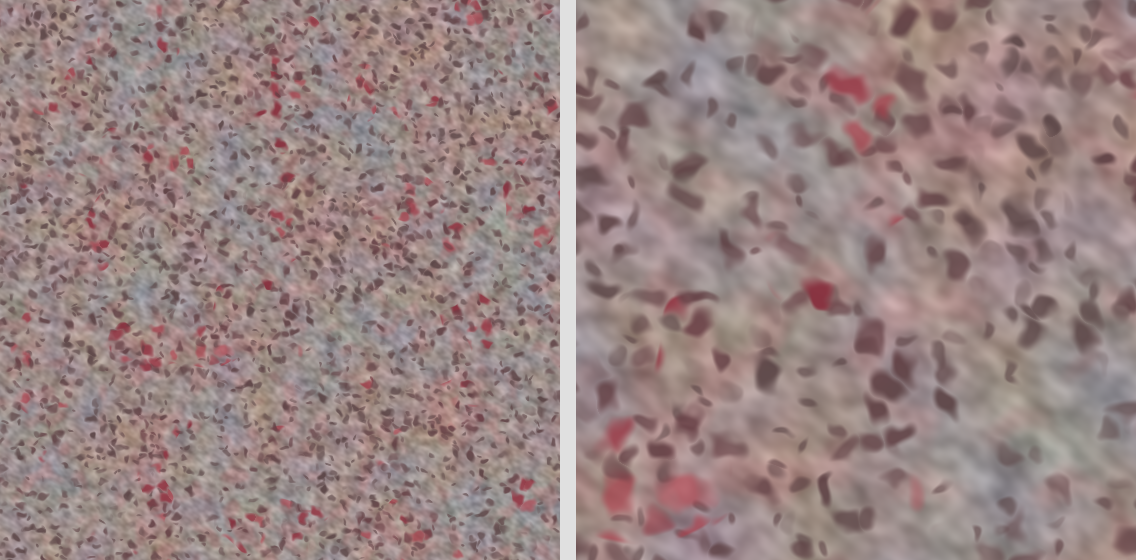
Left: the whole. Right: its middle third, enlarged.
Give the GLSL for this texture, as a WebGL 1 fragment shader.

```glsl
precision highp float;
// Speckled stone: a soft grey-pink ground of layered gradient noise, strewn
// with small dark grains and clustered red flecks. Grains are warped ellipses
// placed by a jittered grid, denser or sparser as broad noise fields dictate.

uniform vec2 u_resolution;

const vec3 GROUND = vec3(0.622, 0.562, 0.552);
const vec3 PINK = vec3(0.665, 0.490, 0.490);
const vec3 BROWN = vec3(0.350, 0.265, 0.270);
const vec3 WINE = vec3(0.440, 0.235, 0.270);
const vec3 RED = vec3(0.720, 0.260, 0.310);
const vec3 DEEP_RED = vec3(0.530, 0.190, 0.245);
const vec3 COOL_SHIFT = vec3(-0.070, 0.022, 0.040);
const vec3 YELLOW_SHIFT = vec3(0.020, 0.015, -0.045);

const float DARK_CELLS = 46.0;     // grid cells across the canvas
const float FINE_CELLS = 72.0;
const float RED_CELLS = 33.0;
const float DARK_DENSITY = 0.40;   // chance of a grain per cell
const float FINE_DENSITY = 0.20;
const float RED_DENSITY = 0.60;
const float TONE_CONTRAST = 0.27;
const float SLANT = -0.6;          // prevailing grain direction, radians
const float SLANT_SPREAD = 2.4;
const float WARP = 0.007;          // raggedness of the grain outlines

vec2 hash2(vec2 p) {
  vec3 q = fract(p.xyx * vec3(0.1031, 0.1030, 0.0973));
  q += dot(q, q.yzx + 33.33);
  return fract((q.xx + q.yz) * q.zy);
}

vec2 direction(float angle) {
  return vec2(cos(angle), sin(angle));
}

float cornerSlope(vec2 cell, vec2 offset) {
  return dot(direction(6.2832 * hash2(cell + 57.0).x), offset);
}

// Gradient noise, roughly -0.7 to 0.7
float noise(vec2 p) {
  vec2 i = floor(p);
  vec2 f = p - i;
  vec2 e = vec2(1.0, 0.0);
  vec2 w = f * f * f * (f * (f * 6.0 - 15.0) + 10.0);
  float low = mix(cornerSlope(i, f), cornerSlope(i + e, f - e), w.x);
  float high = mix(cornerSlope(i + e.yx, f - e.yx), cornerSlope(i + 1.0, f - 1.0), w.x);
  return mix(low, high, w.y);
}

// Scattered ellipses: x is the coverage, y a random value of the grain
vec2 grains(vec2 p, float density, float seed) {
  vec2 home = floor(p);
  vec2 best = vec2(0.0);
  for (int y = -1; y <= 1; y++) {
    for (int x = -1; x <= 1; x++) {
      vec2 cell = home + vec2(float(x), float(y));
      vec2 place = hash2(cell + seed);
      vec2 look = hash2(cell + seed + 131.0);
      vec2 shape = hash2(cell + seed + 277.0);
      vec2 d = p - cell - 0.1 - 0.8 * place;
      vec2 axis = direction(SLANT + SLANT_SPREAD * (shape.x - 0.5));
      vec2 radii = vec2(0.50, 0.31) * mix(0.70, 1.20, shape.y);
      vec2 local = vec2(dot(d, axis), dot(d, vec2(-axis.y, axis.x))) / radii;
      float cover = 1.0 - smoothstep(0.40, 1.20, length(local));
      cover *= smoothstep(-0.06, 0.06, density - look.x);
      if (cover > best.x) best = vec2(cover, look.y);
    }
  }
  return best;
}

void main() {
  vec2 uv = gl_FragCoord.xy / min(u_resolution.x, u_resolution.y);

  // Broad fields that steer tint and density
  float calm = noise(uv * 6.0 + 11.0) + 0.5 * noise(uv * 13.0 + 5.0);
  float cluster = noise(uv * 9.0 + 40.0) + 0.6 * noise(uv * 19.0 + 71.0);
  float redZone = smoothstep(0.08, 0.42, cluster);

  // Ground: mottled along the slant, tinted cool, yellow or pink
  vec2 axis = direction(SLANT);
  vec2 along = vec2(dot(uv, axis) * 0.8, dot(uv, vec2(-axis.y, axis.x)) * 1.15);
  float tone = 0.55 * noise(along * 58.0 + 20.0)
             + 0.35 * noise(along * 112.0 + 90.0)
             + 0.30 * noise(uv * 26.0 + 33.0);
  vec3 color = GROUND + TONE_CONTRAST * tone;
  color += COOL_SHIFT * (calm + 0.4 * noise(uv * 34.0 + 140.0));
  color += YELLOW_SHIFT * 1.4 * noise(uv * 16.0 + 170.0);
  float blush = smoothstep(0.0, 0.5, noise(uv * 30.0 + 210.0) + 0.5 * cluster);
  color = mix(color, PINK + TONE_CONTRAST * tone, 0.55 * blush);

  // Grains with ragged outlines
  vec2 ragged = uv + WARP * vec2(noise(uv * 75.0 + 3.0), noise(uv * 75.0 + 150.0));
  float sparse = 1.0 - 0.8 * clamp(calm, -0.5, 0.6);
  vec2 fine = grains(ragged * FINE_CELLS, FINE_DENSITY * sparse, 310.0);
  vec2 dark = grains(ragged * DARK_CELLS, DARK_DENSITY * sparse, 420.0);
  vec2 red = grains(ragged * RED_CELLS, RED_DENSITY * redZone - 0.04, 530.0);

  float wine = clamp(0.25 + 0.9 * cluster, 0.0, 1.0);
  color = mix(color, mix(BROWN, WINE, wine * fine.y), 0.60 * fine.x);
  color = mix(color, mix(RED, DEEP_RED, red.y), red.x * mix(0.55, 0.95, red.y));
  color = mix(color, mix(BROWN, WINE, wine), dark.x * mix(0.50, 0.92, dark.y));

  gl_FragColor = vec4(clamp(color, 0.0, 1.0), 1.0);
}
```
